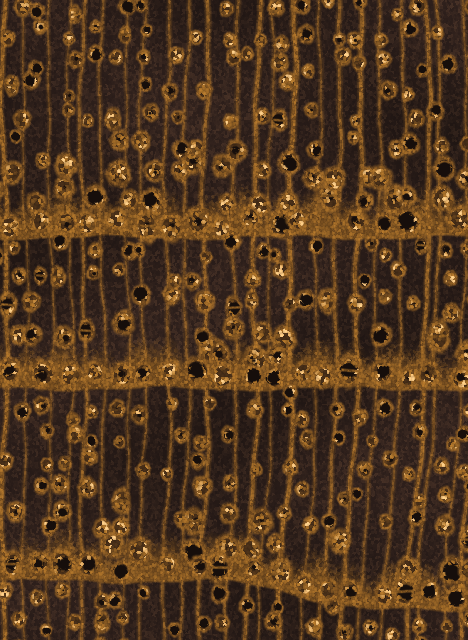
Reproduce this texture procedurally as a Shadertoy shader.

```glsl
// Cross-cut wood: growth rings, wavy amber rays and scattered crystal-lined vessels.

const vec3 FIBRE_DARK = vec3(0.145, 0.1, 0.088);
const vec3 FIBRE_LIGHT = vec3(0.29, 0.2, 0.15);
const vec3 AMBER_DARK = vec3(0.42, 0.27, 0.11);
const vec3 AMBER = vec3(0.75, 0.5, 0.18);
const vec3 GOLD = vec3(0.86, 0.69, 0.45);
const vec3 LINING = vec3(0.27, 0.175, 0.09);
const vec3 HOLE = vec3(0.085, 0.055, 0.045);
const float RAY_STEP = 0.0305;
const float VESSEL_STEP = 0.042;
const float BAND_STEP = 0.041;

float hash(vec2 p) {
    vec3 q = fract(p.xyx * vec3(0.1031, 0.1030, 0.0973));
    q += dot(q, q.yzx + 33.33);
    return fract((q.x + q.y) * q.z);
}

vec2 hash2(vec2 p) {
    return vec2(hash(p + 17.3), hash(p + 71.9));
}

// Cellular noise: x is distance to the nearest seed, y is that seed's random value
vec2 cellular(vec2 p) {
    vec2 base = floor(p), best = vec2(9.0, 0.0);
    for (int j = -1; j <= 1; j++)
    for (int i = -1; i <= 1; i++) {
        vec2 cell = base + vec2(i, j);
        float d = length(cell + hash2(cell) - p);
        if (d < best.x) best = vec2(d, hash(cell + 5.7));
    }
    return best;
}

// Height of the lower border of growth ring k
float ringEdge(float k, float x) {
    float wave = 0.003 * sin(x * 23.0 + k * 2.0) + 0.0015 * sin(x * 61.0 + k * 5.0);
    float level = k < 0.5 ? 0.09 - 0.045 * smoothstep(0.34, 0.6, x) : 0.155 + 0.236 * k;
    return level + wave;
}

// Distance above the closest ring border underneath
float heightInRing(vec2 p) {
    float h = p.y + 0.25;
    for (float k = 0.0; k < 3.0; k++) {
        float above = p.y - ringEdge(k, p.x);
        if (above > 0.0) h = above;
    }
    return h;
}

// Coverage of the porous amber bands, crisp below and ragged above
float bandMask(vec2 p, float ragged, float aa) {
    float mask = 0.0;
    for (float k = 0.0; k < 3.0; k++) {
        float above = p.y - ringEdge(k, p.x);
        float lower = smoothstep(-aa, 0.003 + aa, above);
        mask = max(mask, lower * (1.0 - smoothstep(0.022, 0.075, above + ragged)));
    }
    return mask;
}

// Near-vertical rays, each with its own width and wobble: x is the line, y its glow
vec2 rayMask(vec2 p, float aa) {
    float x = p.x - 0.035 * smoothstep(0.15, 0.7, p.x) * smoothstep(0.05, 0.42, p.y);
    x += 0.004 * sin(p.y * 9.0 + p.x * 6.0);
    vec2 mask = vec2(0.0);
    float base = floor(x / RAY_STEP);
    for (float i = -1.0; i <= 1.0; i++) {
        float id = base + i;
        vec2 r = hash2(vec2(id, 3.0));
        float wobble = 0.0022 * sin(p.y * 21.0 + r.x * 40.0) + 0.001 * sin(p.y * 57.0 + r.y * 30.0);
        float d = abs(x - (id + 0.2 + 0.6 * r.x) * RAY_STEP + wobble);
        float halfWidth = mix(0.0016, 0.0034, r.y);
        float line = 1.0 - smoothstep(halfWidth - aa, halfWidth + aa, d);
        float glow = 1.0 - smoothstep(halfWidth, halfWidth + 0.004, d);
        mask = max(mask, vec2(line, glow) * mix(0.65, 1.0, r.y));
    }
    return mask;
}

// Round pore: amber rim, glinting facets and, in some, an open off-centre core
vec3 vessel(vec3 col, vec2 d, float radius, vec2 seed, vec2 facet, vec3 amber, float aa) {
    float split = step(0.9, hash(seed + 2.1));
    float angle = atan(d.y, d.x);
    float bumps = 1.0 + 0.05 * sin(angle * 3.0 + seed.x) + 0.03 * sin(angle * 7.0 + seed.y);
    float r = length(d * vec2(1.06, mix(0.96, 0.74, split))) / (radius * bumps);
    float soft = aa / radius;
    float openness = hash(seed + 8.4);
    vec2 light = hash2(seed + 4.0) - 0.5;
    float side = clamp(0.5 + dot(light, d) / radius, 0.0, 1.0);
    float shine = facet.y + 0.45 * (side - 0.5) - 0.15 * openness;
    vec3 lining = mix(LINING, AMBER * 0.9, smoothstep(0.15, 0.75, shine));
    lining = mix(lining, GOLD * 1.12, smoothstep(0.72, 0.95, shine));
    lining *= 1.12 - 0.3 * facet.x;
    col = mix(col, amber, 0.85 * (1.0 - smoothstep(0.95, 1.4, r)));
    col = mix(col, lining, 1.0 - smoothstep(0.8 - soft, 0.8 + soft, r));

    float coreSize = 0.72 * smoothstep(0.3, 1.0, openness);
    float core = length(d / radius + 0.35 * light) + 0.25 * (facet.y - 0.5);
    float open = step(0.05, coreSize) * (1.0 - smoothstep(coreSize - 0.12, coreSize + 0.08, core));
    col = mix(col, HOLE, open);
    float wall = 1.0 - smoothstep(0.03, 0.08 + 2.0 * soft, abs(d.y + 0.2 * d.x * light.x) / radius);
    return mix(col, amber * 0.85, split * wall * (1.0 - smoothstep(0.8, 0.95, r)));
}

void mainImage(out vec4 fragColor, in vec2 fragCoord) {
    vec2 p = fragCoord / iResolution.y;
    float aa = 0.75 / iResolution.y;
    vec2 fine = cellular(p * vec2(260.0, 220.0));
    vec2 facet = cellular(p * 190.0);

    // Dark fibres with faint upright streaks and slow tonal drift
    float streak = 0.5 + 0.25 * sin(p.x * 210.0 + 2.0 * sin(p.y * 8.0)) + 0.2 * sin(p.x * 83.0 + p.y * 4.0);
    float drift = 1.0 + 0.1 * sin(p.x * 9.0 + 2.0 * sin(p.y * 7.0)) + 0.06 * sin(p.y * 19.0 - p.x * 6.0);
    vec3 col = mix(FIBRE_DARK, FIBRE_LIGHT, 0.6 * fine.y * fine.y + 0.25 * streak * fine.x) * drift;

    // Amber tissue
    vec3 amber = mix(AMBER_DARK, AMBER, 0.1 + 0.8 * fine.y) * (1.08 - 0.25 * fine.x);
    float ragged = 0.018 * (facet.y - 0.5) + 0.009 * sin(p.x * 47.0) + 0.007 * sin(p.x * 111.0);
    vec2 ray = rayMask(p, aa);
    col = mix(col, amber * 0.92, 0.92 * bandMask(p, ragged, aa));
    col = mix(col, amber, max(ray.x * 0.95, ray.y * 0.42));

    // Scattered vessels, shrinking upward through each ring
    vec2 base = floor(p / VESSEL_STEP);
    for (int j = -1; j <= 1; j++)
    for (int i = -1; i <= 1; i++) {
        vec2 id = base + vec2(i, j);
        vec2 centre = (id + 0.15 + 0.7 * hash2(id)) * VESSEL_STEP;
        float h = heightInRing(centre);
        if (hash(id + 31.0) > 0.74 || h < 0.045) continue;
        float radius = mix(0.0165, 0.0108, smoothstep(0.04, 0.2, h)) * mix(0.78, 1.2, hash(id + 43.0));
        col = vessel(col, p - centre, radius, id, facet, amber, aa);
    }

    // Large vessels lined up along every band
    float column = floor(p.x / BAND_STEP);
    for (float k = 0.0; k < 3.0; k++)
    for (float i = -1.0; i <= 1.0; i++) {
        vec2 id = vec2(column + i, 200.0 + k * 9.0);
        vec2 r = hash2(id);
        float x = (id.x + 0.3 + 0.4 * r.x) * BAND_STEP;
        vec2 centre = vec2(x, ringEdge(k, x) + 0.018 + 0.014 * r.y);
        if (hash(id + 31.0) > 0.9) continue;
        col = vessel(col, p - centre, mix(0.013, 0.0195, hash(id + 43.0)), id, facet, amber, aa);
    }
    fragColor = vec4(col, 1.0);
}
```
